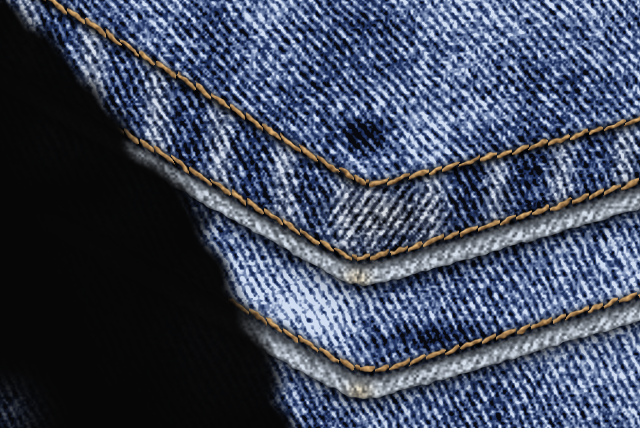
Give the GLSL for this texture, as a WebGL 2 fragment shader.

```glsl
#version 300 es
precision highp float;

uniform vec2 u_resolution;
out vec4 fragColor;

const float TAU = 6.2831853;
const float RIB_WIDTH = 0.0195;
const float STITCH_LENGTH = 0.046;
const float STITCH_RADIUS = 0.0052;
const float PUCKER_SPACING = 0.15;
const float BEND = 0.03;

// Unit vectors across the ribs of each panel
const vec2 BODY_ACROSS = vec2(0.743, 0.669);
const vec2 BAND_ACROSS = vec2(0.819, -0.574);
const vec2 LOWER_ACROSS = vec2(0.883, 0.469);

const vec3 INK = vec3(0.03, 0.035, 0.055);
const vec3 INDIGO = vec3(0.12, 0.19, 0.37);
const vec3 FADED = vec3(0.42, 0.50, 0.66);
const vec3 BLEACHED = vec3(0.82, 0.87, 0.95);
const vec3 HEM_DARK = vec3(0.22, 0.24, 0.27);
const vec3 HEM_LIGHT = vec3(0.84, 0.88, 0.93);
const vec3 THREAD_DARK = vec3(0.33, 0.22, 0.12);
const vec3 THREAD_LIGHT = vec3(0.86, 0.69, 0.46);
const vec3 DEEP_SHADE = vec3(0.024, 0.024, 0.026);

// Seam corners, with left and right slopes
const vec2 TOP_CORNER = vec2(0.855, 0.560);
const vec2 TOP_SLOPES = vec2(-0.596, 0.252);
const vec2 MID_CORNER = vec2(0.832, 0.383);
const vec2 MID_EDGE = vec2(0.835, 0.320);
const vec2 MID_SLOPES = vec2(-0.567, 0.290);
const vec2 LOW_CORNER = vec2(0.855, 0.121);
const vec2 LOW_EDGE = vec2(0.840, 0.055);
const vec2 LOW_SLOPES = vec2(-0.550, 0.298);

float hash(vec2 p) {
    return fract(sin(dot(p, vec2(127.1, 311.7))) * 43758.5453);
}

float noise(vec2 p) {
    vec2 i = floor(p), f = fract(p);
    f = f * f * (3.0 - 2.0 * f);
    return mix(mix(hash(i), hash(i + vec2(1, 0)), f.x),
               mix(hash(i + vec2(0, 1)), hash(i + vec2(1, 1)), f.x), f.y);
}

float spot(vec2 p, vec2 center, vec2 radius) {
    vec2 q = (p - center) / radius;
    return exp(-dot(q, q));
}

// Signed distance above a V with a rounded corner
float vee(vec2 p, vec2 corner, vec2 slopes) {
    float x = p.x - corner.x;
    vec2 y = slopes * x;
    float rise = 0.5 * (y.x + y.y + length(vec2(y.x - y.y, BEND)));
    float slope = mix(slopes.x, slopes.y, smoothstep(-BEND, BEND, x));
    return (p.y - corner.y - rise) * inversesqrt(1.0 + slope * slope);
}

// Twill ribs broken up by short yarns and grainy fibre
float weave(vec2 p, vec2 direction) {
    vec2 q = p + 0.008 * (noise(p * 13.0) - 0.5);
    float across = dot(q, direction), along = dot(q, vec2(-direction.y, direction.x));
    float rib = 0.5 + 0.5 * cos(TAU * across / RIB_WIDTH);
    float yarn = noise(vec2(across / 0.011, along / 0.013));
    return 0.31 * rib + 0.29 * yarn + 0.40 * noise(p.yx * 185.0);
}

vec3 denim(float tone, float cloth) {
    float t = tone + 1.5 * (cloth - 0.5);
    vec3 color = mix(INK, INDIGO, smoothstep(0.0, 0.28, t));
    color = mix(color, FADED, smoothstep(0.28, 0.60, t));
    return mix(color, BLEACHED, smoothstep(0.56, 0.92, t));
}

// Slanted, frayed thread dashes in a dark groove
vec3 stitch(vec3 color, vec2 p, float d, float side, float aa) {
    float s = p.x * 1.1 / STITCH_LENGTH + 0.5 * noise(p * 25.0);
    float u = fract(s) - 0.5;
    float fray = 0.006 * (noise(p * 90.0) - 0.5);
    float offset = d + u * 0.008 * side + 0.005 * (noise(p * 22.0) - 0.5) + fray;
    float radius = STITCH_RADIUS * sqrt(max(1.0 - 3.2 * u * u, 0.0));
    float body = smoothstep(1.6 * aa, -1.2 * aa, abs(offset) - radius);
    float shine = 0.6 * smoothstep(-0.005, 0.004, offset) + 0.55 * noise(p * 150.0);
    color *= 1.0 - 0.85 * exp(-pow((d + 0.004) / 0.014, 2.0));
    return mix(color, mix(THREAD_DARK, THREAD_LIGHT, shine), body);
}

// Pocket cloth with a pale rolled hem over the layer below
vec3 pocket(vec3 below, vec3 cloth, vec2 p, float seam, float edge, vec2 corner, float aa) {
    float side = p.x < corner.x ? 1.0 : -1.0;
    edge += 0.007 * (noise(p * 60.0) - 0.5);
    below *= 1.0 - 0.72 * exp(min(edge, 0.0) / 0.018);
    float cord = 0.5 + 0.5 * cos(TAU * (p.x + side * 0.5 * p.y) / 0.021);
    float pale = 0.06 + 0.32 * cord + 0.85 * noise(p * 165.0);
    pale *= 0.35 + 0.65 * smoothstep(-0.001, 0.009, edge);
    pale *= 1.0 - 0.5 * smoothstep(0.022, 0.04, edge);
    vec3 hem = mix(HEM_DARK, HEM_LIGHT, clamp(pale, 0.0, 1.0));
    hem = mix(hem, hem * vec3(1.08, 0.98, 0.82), spot(p, corner + vec2(0.0, 0.025), vec2(0.03)));
    vec3 color = mix(cloth, hem, smoothstep(-0.008, -0.018, seam));
    color = stitch(color, p, seam, side, aa);
    return mix(below, color, smoothstep(-aa, aa, edge));
}

void main() {
    vec2 p = gl_FragCoord.xy / u_resolution.y;
    float aa = 0.8 / u_resolution.y;
    float lowerCloth = weave(p, LOWER_ACROSS);
    float wear = 0.26 * (noise(p * vec2(8.0, 5.0)) - 0.5);
    float topSeam = vee(p, TOP_CORNER, TOP_SLOPES);
    float midSeam = vee(p, MID_CORNER, MID_SLOPES);
    float lowSeam = vee(p, LOW_CORNER, LOW_SLOPES);
    float midEdge = vee(p, MID_EDGE, MID_SLOPES);
    float lowEdge = vee(p, LOW_EDGE, LOW_SLOPES);

    // Lowest cloth, then the layer between the two hems
    vec3 color = denim(0.50 + wear, lowerCloth);
    float tone = 0.50 + wear + 0.26 * spot(p, vec2(0.74, 0.29), vec2(0.24, 0.10));
    tone += 0.10 * spot(p, vec2(1.4, 0.39), vec2(0.25, 0.06));
    tone -= 0.38 * spot(p, vec2(1.0, 0.215), vec2(0.14, 0.035));
    tone -= 0.18 * exp(-abs(midEdge) / 0.035);
    color = pocket(color, denim(tone, lowerCloth), p, lowSeam, lowEdge, LOW_EDGE, aa);

    // Upper pocket: body above the seam, puckered band below
    float body = 0.50 + wear - 0.12 * spot(p, vec2(0.86, 0.92), vec2(0.10, 0.12));
    body += 0.12 * spot(p, vec2(1.0, 0.72), vec2(0.10, 0.12));
    body -= 0.50 * spot(p, vec2(0.855, 0.685), vec2(0.065, 0.04));
    float phase = p.x < 0.85 ? 0.215 : 0.26;
    float pucker = pow(0.5 + 0.5 * cos(TAU * (p.x - phase) / PUCKER_SPACING), 2.0);
    float center = spot(p, vec2(0.90, 0.495), vec2(0.13, 0.07));
    float band = 0.29 + 0.5 * wear + 0.32 * pucker * (1.0 - center) + 0.19 * center;
    float above = smoothstep(-0.008, 0.008, topSeam);
    float bandCloth = mix(lowerCloth, weave(p, BAND_ACROSS), smoothstep(0.15, 0.4, center));
    vec3 upper = mix(denim(band, bandCloth), denim(body, weave(p, BODY_ACROSS)), above);
    float grayness = (0.7 * center + 0.35 * pucker * (1.0 - center)) * (1.0 - above);
    upper = mix(upper, vec3(dot(upper, vec3(0.3, 0.5, 0.2))), grayness);
    upper = stitch(upper, p, topSeam, p.x < TOP_CORNER.x ? 1.0 : -1.0, aa);
    color = pocket(color, upper, p, midSeam, midEdge, MID_EDGE, aa);

    // Deep shade on the left, with a faint gleam in the lower corner
    float shadeEdge = 0.685 - 0.22 * p.y - 0.44 * p.y * p.y;
    shadeEdge -= 0.03 * spot(p, vec2(0.62, 0.22), vec2(0.2, 0.06));
    shadeEdge -= 0.03 * spot(p, vec2(0.33, 0.65), vec2(0.2, 0.05));
    float ragged = p.x - shadeEdge + 0.045 * (noise(p * 16.0) - 0.5);
    float light = smoothstep(-0.035, 0.035, ragged);
    light += 0.35 * spot(p, vec2(0.0, 0.03), vec2(0.07, 0.06));
    light += 0.03 * noise(p * 9.0) * smoothstep(-0.5, 0.0, ragged);
    color = mix(DEEP_SHADE, color, clamp(light, 0.0, 1.0));
    fragColor = vec4(color, 1.0);
}
```
